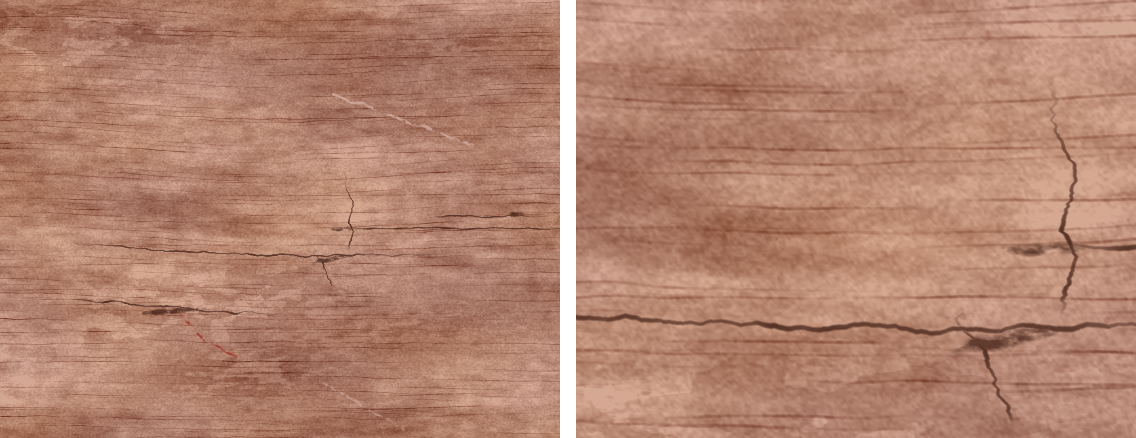
Left: the whole. Right: its middle third, enlarged.
This texture is drawn by a Shadertoy shader. Its source:

```glsl
const vec3 DARK_WOOD = vec3(0.51, 0.29, 0.21);
const vec3 PALE_WOOD = vec3(0.79, 0.61, 0.525);
const vec3 CRACK_COLOR = vec3(0.24, 0.11, 0.07);
const vec3 RED_MARK = vec3(0.62, 0.20, 0.15);
const vec3 CHALK = vec3(0.85, 0.71, 0.67);

float hash(vec2 p) {
    vec3 q = fract(p.xyx * vec3(0.1031, 0.1030, 0.0973));
    q += dot(q, q.yzx + 33.33);
    return fract((q.x + q.y) * q.z);
}

float noise(vec2 p) {
    vec2 i = floor(p), f = fract(p);
    f = f * f * (3.0 - 2.0 * f);
    return mix(mix(hash(i), hash(i + vec2(1, 0)), f.x),
               mix(hash(i + vec2(0, 1)), hash(i + vec2(1, 1)), f.x), f.y);
}

float fbm(vec2 p) {
    float sum = 0.0, amp = 0.5;
    for (int i = 0; i < 5; i++) {
        sum += amp * noise(p);
        p = mat2(2.0, 0.08, -0.08, 2.0) * p + 17.3;
        amp *= 0.5;
    }
    return sum / 0.97;
}

// Soft tilted ellipse
float blob(vec2 p, vec2 center, vec2 size, float tilt) {
    vec2 q = p - center;
    q.y -= tilt * q.x;
    q /= size;
    return exp(-dot(q, q));
}

float stroke(float dist, float width) {
    return 1.0 - smoothstep(width * 0.4, width + 0.0012, dist);
}

// Wandering crack along x from a to b, of uneven width and depth
float crack(vec2 p, vec2 a, vec2 b, float width, float sag, float wander) {
    float u = (p.x - a.x) / (b.x - a.x);
    float inside = smoothstep(0.0, 0.15, u) * smoothstep(1.0, 0.6, u);
    float y = mix(a.y, b.y, u) - sag * sin(3.1416 * u);
    y += wander * (fbm(vec2(p.x * 30.0, a.y * 91.0)) - 0.5);
    float uneven = noise(vec2(p.x * 45.0, a.y * 57.0));
    return inside * (0.55 + 0.45 * uneven) * stroke(abs(p.y - y), width * (0.3 + uneven));
}

// Broken scratch between two points
float scratch(vec2 p, vec2 a, vec2 b, float width) {
    p += 0.014 * (vec2(fbm(p * 35.0), fbm(p * 35.0 + 40.0)) - 0.5);
    vec2 d = b - a;
    float u = clamp(dot(p - a, d) / dot(d, d), 0.0, 1.0);
    return stroke(length(p - a - d * u), width) * smoothstep(0.35, 0.6, fbm(p * 90.0));
}

// Fine interrupted lines, one per jittered row
float grainLines(vec2 p, float rows, float seed) {
    float y = (p.y + 0.04 * noise(p * vec2(1.6, 3.0) + seed) + 0.003 * noise(p * 22.0)) * rows;
    float id = floor(y);
    float dist = abs(fract(y) - 0.5 - 0.7 * (hash(vec2(id, seed)) - 0.5)) / rows;
    float present = smoothstep(0.4, 0.75, fbm(vec2(p.x * 5.0 + seed, id * 7.3)));
    return present * stroke(dist, 0.0008) * (0.5 + noise(p * vec2(60.0, 9.0)));
}

// Weathered areas, before they are broken up
float stains(vec2 p) {
    float s = blob(p, vec2(0.36, 0.92), vec2(0.20, 0.055), -0.1);
    s += 0.8 * blob(p, vec2(0.05, 0.96), vec2(0.15, 0.06), 0.0);
    s += 0.9 * blob(p, vec2(1.05, 0.90), vec2(0.30, 0.04), 0.15);
    s += blob(p, vec2(0.56, 0.14), vec2(0.24, 0.08), 0.0);
    s += 0.8 * blob(p, vec2(0.95, 0.25), vec2(0.30, 0.06), 0.1);
    s += 0.8 * blob(p, vec2(0.65, 0.39), vec2(0.14, 0.025), 0.0);
    return s + 0.8 * blob(p, vec2(0.28, 0.285), vec2(0.15, 0.02), 0.0);
}

float flakes(vec2 p) {
    float area = 0.25 + blob(p, vec2(0.15, 0.91), vec2(0.3, 0.09), 0.0);
    area += blob(p, vec2(0.45, 0.30), vec2(0.30, 0.08), 0.15);
    return min(area, 1.0) * smoothstep(0.56, 0.60, fbm(p * vec2(18.0, 42.0)));
}

// Dark openings: long cracks, a cross crack and torn gouges
float openings(vec2 p) {
    float c = crack(p, vec2(0.15, 0.445), vec2(1.12, 0.425), 0.0018, 0.018, 0.014);
    c = max(c, crack(p, vec2(0.72, 0.479), vec2(1.60, 0.478), 0.0018, 0.0, 0.008));
    c = max(c, crack(p, vec2(0.15, 0.32), vec2(0.70, 0.28), 0.0020, 0.004, 0.014));
    c = max(c, crack(p, vec2(0.98, 0.505), vec2(1.29, 0.508), 0.0016, 0.0, 0.012));
    c = max(c, crack(p.yx, vec2(0.42, 0.797), vec2(0.62, 0.793), 0.0016, -0.008, 0.05));
    c = max(c, crack(p.yx, vec2(0.34, 0.75), vec2(0.44, 0.725), 0.0016, 0.0, 0.05));
    float g = blob(p, vec2(0.75, 0.408), vec2(0.05, 0.009), 0.2);
    g += blob(p, vec2(0.785, 0.477), vec2(0.04, 0.007), 0.0);
    g += blob(p, vec2(0.39, 0.289), vec2(0.09, 0.010), 0.08);
    g += blob(p, vec2(1.18, 0.51), vec2(0.022, 0.009), 0.0);
    return max(c, 0.85 * smoothstep(0.3, 0.65, g * (fbm(p * vec2(70.0, 140.0)) + 0.15)));
}

void mainImage(out vec4 fragColor, in vec2 fragCoord) {
    vec2 p = fragCoord / iResolution.y;
    vec2 warped = p + vec2(0.0, 0.03 * noise(p * vec2(2.0, 4.0)));
    float broad = fbm(warped * vec2(2.5, 8.0)) - 0.5;
    float streak = fbm(warped * vec2(9.0, 60.0) + 5.0) - 0.5;
    float mottle = fbm(p * vec2(32.0, 60.0) + 3.0) - 0.5;
    float grit = noise(p * vec2(230.0, 330.0)) + noise(p.yx * 410.0 + p * 90.0) - 1.0;
    float ragged = smoothstep(-0.10, 0.12, 0.7 * streak + 0.6 * mottle + 0.3 * broad);
    // Wood tone from stains, fibres and fine grit
    float tone = 0.71 + 1.05 * broad + 0.6 * streak + 0.55 * mottle + 0.24 * grit;
    tone -= 0.66 * stains(p) * ragged - 0.3 * flakes(p);
    tone -= 0.3 * blob(p, vec2(0.37, 0.53), vec2(0.22, 0.03), -0.28);
    tone -= 0.45 * grainLines(p, 40.0, 3.0) + 0.35 * grainLines(p, 70.0, 8.0);
    vec3 color = mix(DARK_WOOD, PALE_WOOD, clamp(tone, -0.4, 1.15));
    color += (fbm(p * vec2(3.0, 6.0) + 21.0) - 0.5) * vec3(0.04, 0.01, -0.06);
    // Surface damage and scratches
    color = mix(color, CRACK_COLOR, 0.85 * openings(p));
    float red = scratch(p, vec2(0.415, 0.28), vec2(0.46, 0.225), 0.003);
    red = max(red, scratch(p, vec2(0.46, 0.225), vec2(0.54, 0.185), 0.003));
    color = mix(color, RED_MARK, 0.8 * red);
    float chalk = scratch(p, vec2(0.76, 0.785), vec2(1.09, 0.665), 0.003);
    chalk = max(chalk, 0.7 * scratch(p, vec2(0.73, 0.13), vec2(0.92, 0.02), 0.003));
    fragColor = vec4(mix(color, CHALK, 0.7 * chalk), 1.0);
}
```
